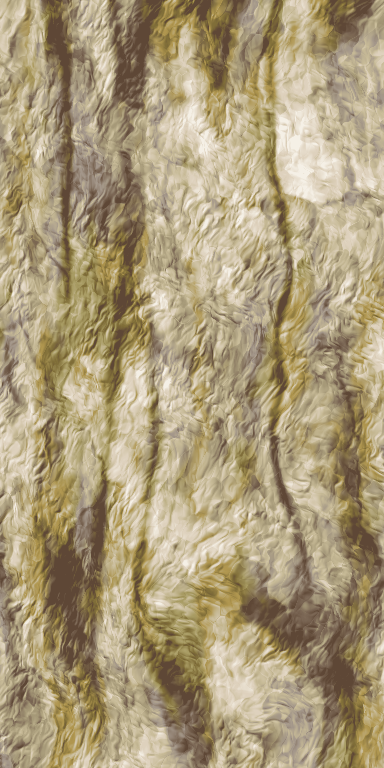
This texture is drawn by a Shadertoy shader. Its source:

```glsl
// Weathered tree bark: pale flaky plates split by wandering upright furrows.
// Tilted cell facets of three sizes and creased, slanted noise give a gritty
// relief; the resulting tone is coloured through a bare and a mossy ramp.

const vec2 FURROW_FREQ = vec2(8.5, 1.3);
const vec2 PLATE_FREQ  = vec2(6.5, 3.4);
const vec2 FLAKE_FREQ  = vec2(19.0, 10.0);
const vec2 CHIP_FREQ   = vec2(46.0, 25.0);
const vec2 CREASE_FREQ = vec2(27.0, 11.0); // across, along
const vec2 FIBRE_FREQ  = vec2(75.0, 9.0);
const vec2 PATCH_FREQ  = vec2(7.0, 3.5);
const vec2 MOSS_FREQ   = vec2(9.0, 1.8);
const float LEAN_RIGHT = 0.6;              // crease tilts from upright, radians
const float LEAN_LEFT  = -0.5;
const vec2 LIGHT_STEP  = vec2(-0.003, 0.0042);
const float FURROW_HEIGHT = 0.006;
const float CREASE_HEIGHT = 0.012;
const float RELIEF = 0.5;

const vec3 DEEP  = vec3(0.37, 0.28, 0.21);
const vec3 UMBER = vec3(0.48, 0.40, 0.33);
const vec3 STONE = vec3(0.65, 0.60, 0.47);
const vec3 LILAC = vec3(0.64, 0.59, 0.54);
const vec3 PEAT  = vec3(0.50, 0.43, 0.22);
const vec3 OLIVE = vec3(0.66, 0.61, 0.39);
const vec3 OCHRE = vec3(0.69, 0.59, 0.31);
const vec3 CREAM = vec3(0.78, 0.73, 0.59);
const vec3 PALE  = vec3(0.87, 0.82, 0.74);
const vec3 GLINT = vec3(0.96, 0.94, 0.90);

float hash(vec2 p) {
    return fract(sin(dot(p, vec2(127.1, 311.7))) * 43758.5453);
}

float noise(vec2 p) {
    vec2 i = floor(p), f = fract(p);
    f = f * f * (3.0 - 2.0 * f);
    return mix(mix(hash(i), hash(i + vec2(1, 0)), f.x),
               mix(hash(i + vec2(0, 1)), hash(i + vec2(1, 1)), f.x), f.y);
}

float fbm(vec2 p) {
    float sum = 0.0, amp = 0.5;
    for (int i = 0; i < 4; i++) {
        sum += amp * noise(p);
        p = mat2(1.6, 1.2, -1.2, 1.6) * p + 17.3;
        amp *= 0.5;
    }
    return sum;
}

vec2 turn(vec2 p, float a) {
    return vec2(cos(a) * p.x + sin(a) * p.y, cos(a) * p.y - sin(a) * p.x);
}

// Bends the upright grain sideways
vec2 bend(vec2 p) {
    float sway = noise(p * vec2(2.5, 2.2) + 4.0) - 0.5;
    float kink = noise(p * vec2(8.0, 7.0) + 31.0) - 0.5;
    return p + vec2(0.13 * sway + 0.035 * kink, 0.04 * kink);
}

// Small offsets that make outlines ragged
vec2 ragged(vec2 q) {
    vec2 coarse = vec2(noise(q * 24.0 + 7.0), noise(q * 22.0 + 70.0));
    vec2 fine = vec2(noise(q * 66.0 + 3.0), noise(q * 61.0 + 90.0));
    return coarse + 0.6 * fine - 0.8;
}

// Cells: x = tilted facet value, about -0.7 to 0.7, y = gap to the next cell
vec2 facets(vec2 p) {
    vec2 cell = floor(p), away = vec2(0.0);
    float nearest = 9.0, second = 9.0, id = 0.0;
    for (int y = -1; y <= 1; y++)
    for (int x = -1; x <= 1; x++) {
        vec2 c = cell + vec2(x, y);
        vec2 offset = p - c - vec2(hash(c), hash(c + 57.0));
        float d = length(offset);
        if (d < nearest) {
            second = nearest; nearest = d; away = offset; id = hash(c + 91.0);
        } else second = min(second, d);
    }
    float gap = second - nearest, angle = 40.0 * id;
    float tilt = dot(away, vec2(cos(angle), sin(angle)));
    return vec2((id - 0.5 + 0.8 * tilt) * smoothstep(0.0, 0.12, gap), gap);
}

// Folded noise: sharp valleys between rounded lobes, leaning one way
float creases(vec2 q, float lean) {
    vec2 w = turn(q, lean) * CREASE_FREQ;
    float sum = 0.0, amp = 0.5;
    for (int i = 0; i < 3; i++) {
        sum += amp * abs(2.0 * noise(w) - 1.0);
        w = turn(w * 2.05, 0.5) + 17.0;
        amp *= 0.65;
    }
    return sum;
}

// Surface layers: furrow depth, crease height
vec2 layers(vec2 p) {
    vec2 q = bend(p), rag = ragged(q);
    float depth = abs(noise(q * FURROW_FREQ) - 0.5) + 0.05 * rag.x;
    float side = smoothstep(0.35, 0.65, noise(q * vec2(10.0, 7.0) + 23.0));
    vec2 w = q + 0.012 * rag;
    float crease = mix(creases(w, LEAN_LEFT), creases(w, LEAN_RIGHT), side);
    float vigour = mix(0.4, 1.6, noise(q * vec2(12.0, 9.0) + 61.0));
    return vec2(depth, vigour * (crease - 0.38));
}

vec3 ramp(float t, vec3 dark, vec3 mid) {
    vec3 c = mix(DEEP, dark, clamp((t + 0.15) / 0.25, 0.0, 1.0));
    c = mix(c, mid, clamp((t - 0.12) / 0.26, 0.0, 1.0));
    c = mix(c, CREAM, clamp((t - 0.40) / 0.24, 0.0, 1.0));
    c = mix(c, PALE, clamp((t - 0.64) / 0.20, 0.0, 1.0));
    return mix(c, GLINT, clamp((t - 0.88) / 0.3, 0.0, 1.0));
}

void mainImage(out vec4 fragColor, in vec2 fragCoord) {
    vec2 p = fragCoord / iResolution.x;
    vec2 q = bend(p), r = q + 0.018 * ragged(q);
    vec2 s = layers(p), lit = layers(p + LIGHT_STEP);

    // Furrows with dark cores that come and go
    float bank = smoothstep(0.0, 0.19, s.x);
    float core = (1.0 - smoothstep(0.0, 0.07, s.x)) * smoothstep(0.3, 0.6, noise(q * 8.0 + 5.0));
    float slope = FURROW_HEIGHT * (bank - smoothstep(0.0, 0.19, lit.x));
    slope = (slope + CREASE_HEIGHT * (s.y - lit.y)) / length(LIGHT_STEP);

    // Tone from depth, patches, facets, fibres and slope
    vec2 plate = facets(r * PLATE_FREQ);
    float flake = facets(turn(r, 0.3) * FLAKE_FREQ).x;
    float chip = facets(turn(r, -0.35) * CHIP_FREQ).x;
    float fissure = (1.0 - smoothstep(0.0, 0.10, plate.y)) * smoothstep(0.4, 0.6, noise(q * 11.0 + 50.0));
    float tone = 0.16 + 0.42 * bank - 0.16 * core - 0.25 * fissure;
    tone += 0.95 * (fbm(q * PATCH_FREQ + 12.0) - 0.47);
    tone += 0.22 * plate.x + 0.20 * flake + 0.22 * chip + 0.35 * s.y;
    tone += 0.22 * (noise(q * FIBRE_FREQ) - 0.5);
    tone += RELIEF * clamp(slope, -0.7, 0.7);

    // Moss streaks follow the furrow banks; bare wood turns lilac in places
    float damp = fbm(r * MOSS_FREQ + 80.0) + 0.12 * (1.0 - bank) - 0.12 * core;
    damp += 0.16 * (noise(r * vec2(42.0, 17.0) + 33.0) - 0.5) + 0.05 * chip;
    float moss = smoothstep(0.43, 0.63, damp);
    float cool = smoothstep(0.4, 0.7, noise(r * vec2(14.0, 6.0) + 140.0));
    vec3 bare = ramp(tone, UMBER, mix(STONE, LILAC, cool));
    vec3 mossy = ramp(tone, PEAT, mix(OCHRE, OLIVE, cool));
    fragColor = vec4(mix(bare, mossy, moss), 1.0);
}
```
